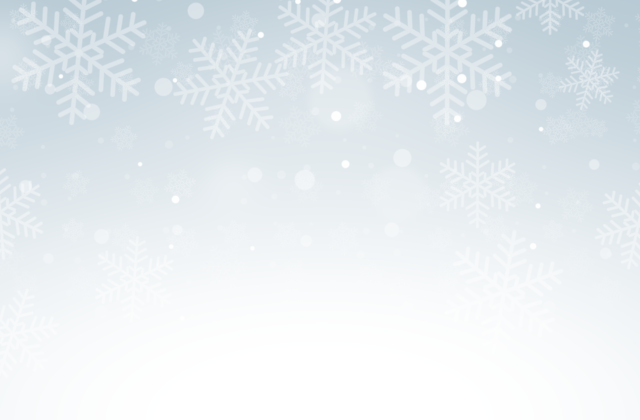
A Shadertoy shader for this background:

```glsl
const float PI = 3.14159265;
const vec3 WHITE = vec3(1.0);
const vec3 FROST_BLUE = vec3(0.715, 0.788, 0.830);

// Main snowflakes: centre, radius, rotation
const int FLAKE_COUNT = 12;
const vec4 FLAKES[FLAKE_COUNT] = vec4[FLAKE_COUNT](
    vec4(0.188, 0.877, 0.170, 0.42),
    vec4(0.550, 0.800, 0.135, 0.18),
    vec4(0.775, 0.910, 0.130, 0.45),
    vec4(1.065, 0.877, 0.170, 0.52),
    vec4(1.310, 1.010, 0.090, 0.52),
    vec4(1.403, 0.810, 0.072, 0.25),
    vec4(1.137, 0.560, 0.100, 0.52),
    vec4(1.520, 0.465, 0.105, 0.30),
    vec4(0.000, 0.495, 0.110, 0.60),
    vec4(1.200, 0.305, 0.145, 0.35),
    vec4(0.320, 0.335, 0.100, 0.45),
    vec4(0.030, 0.205, 0.110, 0.20));

vec3 hash3(vec2 cell, float seed) {
    vec3 q = vec3(dot(cell, vec2(127.1, 311.7)),
                  dot(cell, vec2(269.5, 183.3)),
                  dot(cell, vec2(419.2, 371.9)));
    return fract(sin(q + seed * 17.31) * 43758.5);
}

float segmentDistance(vec2 p, vec2 a, vec2 b) {
    vec2 ab = b - a;
    return length(p - a - ab * clamp(dot(p - a, ab) / dot(ab, ab), 0.0, 1.0));
}

// Distance to the skeleton of a unit snowflake, folded into one half arm
float flakeDistance(vec2 p, float rotation) {
    float sector = PI / 3.0;
    float angle = mod(atan(p.y, p.x + 1e-6) - rotation, sector) - sector * 0.5;
    // Shift the fold so that an arm lies along the rotation angle
    angle = sector * 0.5 - abs(angle);
    vec2 q = length(p) * vec2(cos(angle), abs(sin(angle)));
    float d = segmentDistance(q, vec2(0.0), vec2(1.0, 0.0));
    for (int i = 0; i < 4; i++) {
        float k = float(i);
        vec2 root = vec2(0.20 + 0.20 * k, 0.0);
        float reach = 0.16 + 0.14 * min(k, 1.0) - 0.05 * max(k - 1.0, 0.0);
        d = min(d, segmentDistance(q, root, root + reach * vec2(0.54, 0.84)));
    }
    return d;
}

float flakeMask(vec2 p, float radius, float rotation, float blur) {
    float d = (flakeDistance(p / radius, rotation) - 0.032) * radius;
    return 1.0 - smoothstep(-blur, blur, d);
}

float discMask(vec2 p, float radius, float blur) {
    return 1.0 - smoothstep(radius - blur, radius + blur, length(p));
}

float glow(vec2 p, float radius) {
    return exp(-dot(p, p) / (radius * radius));
}

// One jittered disc per occupied cell
float scatterDiscs(vec2 p, float size, float amount, vec2 radii, float seed, float blur) {
    vec2 cell = floor(p / size);
    vec3 h = hash3(cell, seed);
    vec3 g = hash3(cell, seed + 5.0);
    vec2 centre = (cell + 0.25 + 0.5 * h.xy) * size;
    return step(h.z, amount) * discMask(p - centre, mix(radii.x, radii.y, g.x * g.x), blur);
}

// Little flakes with a ring, one per occupied cell
float scatterFlakes(vec2 p, float size, float amount, float seed, float blur) {
    vec2 cell = floor(p / size);
    vec3 h = hash3(cell, seed);
    vec3 g = hash3(cell, seed + 3.0);
    vec2 local = p - (cell + 0.35 + 0.3 * h.xy) * size;
    float radius = size * mix(0.18, 0.33, g.x);
    float ring = abs(length(local) - radius * 0.65) - radius * 0.05;
    float shape = flakeMask(local, radius, g.y * PI, blur);
    shape = max(shape, 0.7 * (1.0 - smoothstep(-blur, blur, ring)));
    return step(h.z, amount) * shape;
}

void mainImage(out vec4 fragColor, in vec2 fragCoord) {
    vec2 p = fragCoord / iResolution.y;
    float aspect = iResolution.x / iResolution.y;
    float blur = max(1.0 / iResolution.y, 0.0018);

    // Cold sky fading to a white mound of light
    vec2 fromBase = vec2((p.x - 0.5 * aspect) * 0.45, p.y);
    vec3 color = mix(WHITE, FROST_BLUE, smoothstep(0.13, 1.13, length(fromBase)));

    // Broad glows
    float light = 0.30 * glow((p - vec2(0.79, 0.78)) * vec2(0.6, 1.0), 0.26);
    light += 0.38 * glow(p - vec2(0.0, 0.87), 0.10);
    light += 0.16 * discMask(p - vec2(0.81, 0.765), 0.075, 0.018);
    light += 0.14 * discMask(p - vec2(0.95, 0.54), 0.065, 0.018);
    light += 0.20 * glow(p - vec2(0.55, 0.56), 0.07);
    color = mix(color, WHITE, light);

    // Faint flakes and soft discs
    float fall = smoothstep(0.12, 0.50, p.y);
    color = mix(color, WHITE, 0.22 * fall * scatterFlakes(p, 0.125, 0.55, 2.0, blur));
    color = mix(color, WHITE, 0.16 * fall * scatterFlakes(p + 0.06, 0.17, 0.5, 9.0, blur));
    color = mix(color, WHITE, 0.38 * fall * scatterDiscs(p, 0.17, 0.40, vec2(0.012, 0.024), 4.0, blur));
    color = mix(color, WHITE, 0.20 * fall * scatterDiscs(p, 0.07, 0.45, vec2(0.004, 0.010), 7.0, blur));

    // Main flakes
    for (int i = 0; i < FLAKE_COUNT; i++) {
        vec4 flake = FLAKES[i];
        color = mix(color, WHITE, 0.40 * flakeMask(p - flake.xy, flake.z, flake.w, blur));
    }

    // Bright snow, denser towards the top
    float density = 0.32 * smoothstep(0.1, 0.7, p.y);
    color = mix(color, WHITE, 0.95 * scatterDiscs(p, 0.095, density, vec2(0.005, 0.012), 1.0, blur));
    fragColor = vec4(color, 1.0);
}
```
